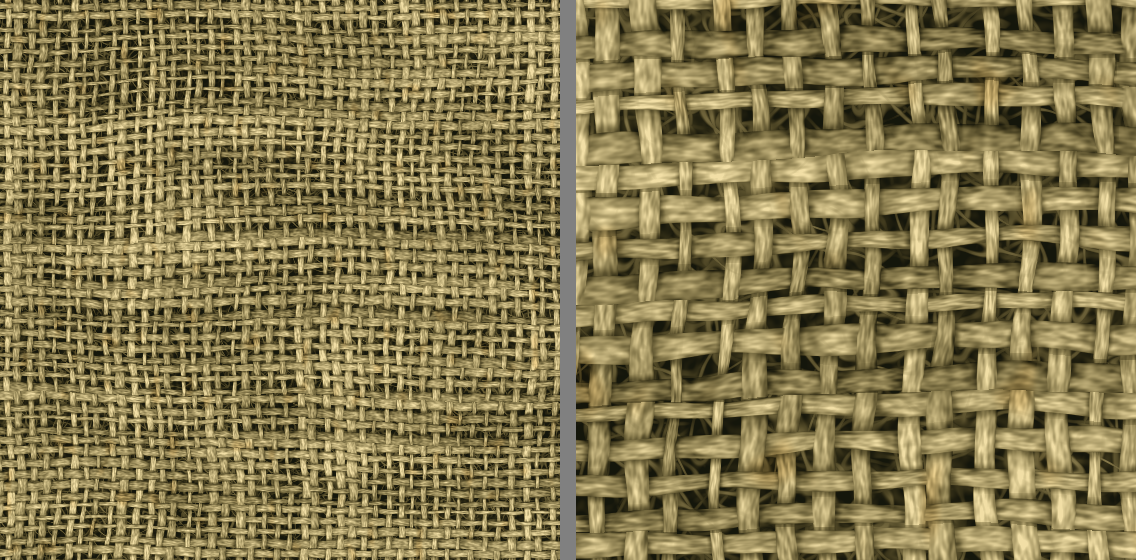
Left, the full canvas; right, a detail of the centre.
Write a WebGL 2 fragment shader that draws this texture.

```glsl
#version 300 es
precision highp float;

uniform vec2 u_resolution;
out vec4 fragColor;

float hash(vec2 p) {
  vec3 q = fract(p.xyx * 0.1031);
  q += dot(q, q.yzx + 33.33);
  return fract((q.x + q.y) * q.z);
}

float corner(vec2 cell, vec2 offset) {
  float angle = 6.2832 * hash(cell);
  return dot(vec2(cos(angle), sin(angle)), offset);
}

float gradientNoise(vec2 p) {
  vec2 i = floor(p), f = fract(p);
  vec2 s = f * f * f * (f * (f * 6.0 - 15.0) + 10.0);
  vec2 e = vec2(1.0, 0.0);
  return mix(mix(corner(i, f), corner(i + e, f - e), s.x),
             mix(corner(i + e.yx, f - e.yx), corner(i + e.xx, f - e.xx), s.x), s.y);
}

// Nearest yarn of one direction: height, tone, coverage, shadow cast
vec4 yarn(float along, float across, float halfWidth, float seed, float side, float pixel) {
  vec4 nearest = vec4(0.0);
  float closest = 1e3;
  for (int k = -1; k <= 1; k++) {
    float id = floor(across) + float(k);
    float random = hash(vec2(id + 60.0, seed));
    float center = id + 0.5 + 0.36 * (random - 0.5)
                 + 0.20 * gradientNoise(vec2(along * 0.4, id * 7.3 + seed));
    float slub = gradientNoise(vec2(along * 0.3, id * 5.7 + seed + 40.0));
    float band = gradientNoise(vec2(along * 0.05, id * 0.37 + seed));
    float w = halfWidth * (0.78 + 0.4 * hash(vec2(id + 60.0, seed + 9.0))
            + 0.5 * slub + 0.9 * band);
    w = max(w, 0.14);
    float offset = across - center;
    float d = offset / w;
    if (abs(d) < closest) {
      closest = abs(d);
      float bow = side * cos(3.14159 * (along - 0.5 + id));
      float bulge = sqrt(max(0.0, 1.0 - d * d));
      // Twisted fibres run slightly askew along the yarn
      float grain = gradientNoise(vec2(along * 1.7 + d * 0.7, d * 2.2 + id * 11.3 + seed))
                  + 0.5 * gradientNoise(vec2(along * 3.5 - d, d * 3.6 + id * 17.1));
      float tone = 0.27 + 0.44 * bulge + 0.24 * (random - 0.5)
                 + 0.42 * grain + 0.11 * bow - 0.09 * d;
      nearest = vec4(0.6 * bulge + 0.8 * bow, tone,
                     clamp((w - abs(offset)) / pixel + 0.5, 0.0, 1.0),
                     1.0 - smoothstep(0.9, 1.8, abs(d)));
    }
  }
  return nearest;
}

// Lays one yarn above another, over the dark gap
float lay(float gap, vec4 lower, vec4 upper) {
  float tone = mix(gap, lower.y * (1.0 - 0.42 * upper.w), lower.z);
  return mix(tone, upper.y, upper.z);
}

// Thin curly fibres along the zero lines of stretched noise
float looseFibres(vec2 uv) {
  float fibres = 0.0;
  for (int i = 0; i < 5; i++) {
    float angle = 0.4 + 0.67 * float(i);
    vec2 p = mat2(cos(angle), sin(angle), -sin(angle), cos(angle)) * uv + float(i) * 3.7;
    float line = 1.0 - smoothstep(0.02, 0.11, abs(gradientNoise(p * vec2(28.0, 66.0))));
    float patches = smoothstep(-0.25, 0.2, gradientNoise(p * 19.0 + 8.0));
    fibres = max(fibres, line * patches * (1.0 - 0.1 * float(i)));
  }
  return fibres;
}

void main() {
  vec2 uv = gl_FragCoord.xy / u_resolution.y;
  vec2 count = vec2(44.0, 51.0);
  vec2 pixel = count / u_resolution.y;

  // Slack in the whole cloth
  vec2 sag = vec2(gradientNoise(uv * vec2(3.0, 4.0) + 12.0),
                  gradientNoise(uv * vec2(2.5, 2.0) + 31.0));
  vec2 p = uv * count + sag * vec2(0.8, 1.2);

  vec4 weft = yarn(p.x, p.y, 0.32, 3.0, 1.0, pixel.y);
  vec4 warp = yarn(p.y, p.x, 0.27, 71.0, -1.0, pixel.x);
  warp.y += 0.10;

  float fibres = looseFibres(uv);
  float gap = 0.02 + 0.40 * fibres + 0.10 * gradientNoise(uv * 90.0);
  float weftOver = smoothstep(-0.25, 0.25, weft.x - warp.x + 0.5);
  float tone = mix(lay(gap, weft, warp), lay(gap, warp, weft), weftOver);

  // Surface fuzz, then uneven fading that follows the weft
  float cloth = max(weft.z, warp.z);
  tone = mix(tone, 0.62, 0.22 * fibres * cloth);
  tone += 0.14 * gradientNoise(uv * 150.0) + 0.10 * gradientNoise(uv * 6.0 + 50.0);
  tone += 0.17 * cloth * gradientNoise(uv * vec2(2.5, 15.0) + 23.0);
  tone = clamp(tone, 0.0, 1.1);

  vec3 jute = mix(vec3(0.08, 0.085, 0.045), vec3(0.87, 0.80, 0.58),
                  vec3(tone, pow(tone, 1.06), pow(tone, 1.32)));
  float stain = smoothstep(0.25, 0.55, gradientNoise(uv * vec2(34.0, 22.0) + 77.0));
  jute *= mix(vec3(1.0), vec3(0.97, 0.88, 0.72), stain * 0.6);
  fragColor = vec4(jute, 1.0);
}
```
